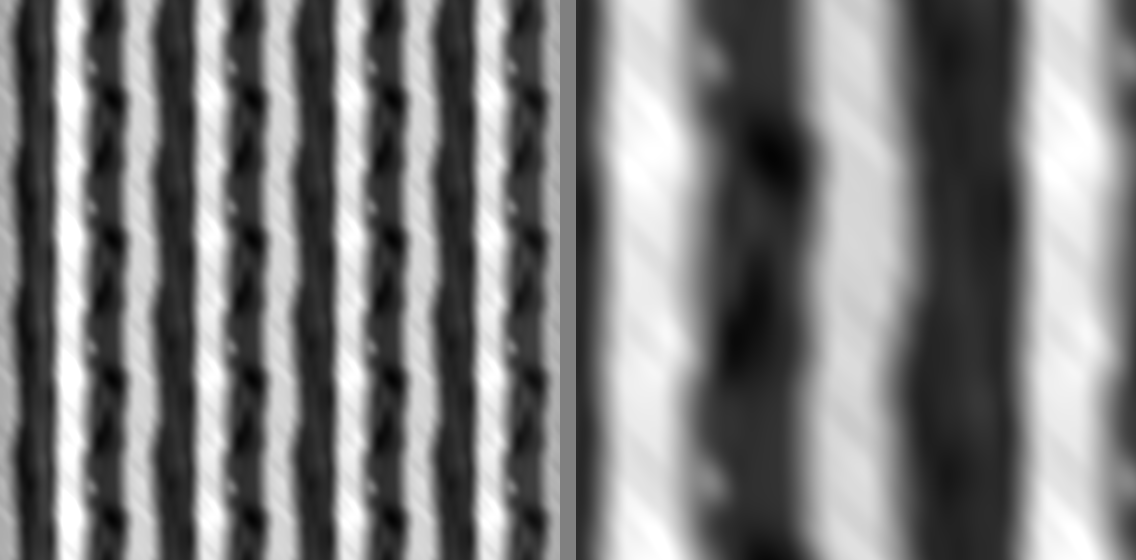
Left, the full canvas; right, a detail of the centre.
Write a Shadertoy shader that draws this pattern.

```glsl
// Soft vertical cords: bright and grey stripes alternate over dark channels.
// One 4 x 4 repeated cell is built from wobbling smoothstep bands, gaussian
// blobs and wrapping value noise; a slow column shading also wraps.

const float REPEATS = 4.0;
const float TAU = 6.2831853;

const float CHANNEL_LEVEL = 0.155;
const float GREY_LEVEL = 0.82;
const float BRIGHT_LEVEL = 0.935;

// Stripe edges and softness, in cell widths
const vec2 GREY_EDGES = vec2(-0.105, 0.108);
const vec2 BRIGHT_EDGES = vec2(0.400, 0.620);
const vec2 GREY_SOFT = vec2(0.068, 0.080);
const vec2 BRIGHT_SOFT = vec2(0.060, 0.085);

const float WOBBLE = 0.036;
const float GREY_SWAY = 0.020;
const float TWIST_DEPTH = 0.10;
const float STREAK_DEPTH = 0.17;
const float SEAM_DIMMING = 0.16;

float hash(ivec2 p) {
    uint n = uint(p.x) * 1597334673u ^ uint(p.y) * 3812015801u;
    n = (n ^ (n >> 15)) * 2246822519u;
    n = (n ^ (n >> 13)) * 3266489917u;
    return float((n ^ (n >> 16)) >> 8) / 16777216.0;
}

// Value noise in -0.5..0.5 that wraps after a whole period
float noise(vec2 p, vec2 period, int seed) {
    vec2 cell = floor(p);
    vec2 f = p - cell;
    f = f * f * f * (f * (f * 6.0 - 15.0) + 10.0);
    ivec2 a = ivec2(mod(cell, period));
    ivec2 b = ivec2(mod(cell + 1.0, period));
    ivec2 s = ivec2(seed * 57, seed * 113);
    float low = mix(hash(a + s), hash(ivec2(b.x, a.y) + s), f.x);
    float high = mix(hash(ivec2(a.x, b.y) + s), hash(b + s), f.x);
    return mix(low, high, f.y) - 0.5;
}

float band(float x, vec2 edges, vec2 soft) {
    return smoothstep(edges.x - soft.x, edges.x + soft.x, x)
         * (1.0 - smoothstep(edges.y - soft.y, edges.y + soft.y, x));
}

float bell(float d, float width) {
    d /= width;
    return exp(-d * d);
}

// Gaussian spot repeated in every cell; slant tilts it down to the right
float blob(vec2 p, vec2 center, vec2 size, float slant) {
    vec2 d = fract(p - center + 0.5) - 0.5;
    d.y += slant * d.x;
    return bell(d.x, size.x) * bell(d.y, size.y);
}

void mainImage(out vec4 fragColor, in vec2 fragCoord) {
    vec2 uv = fragCoord / iResolution.xy;
    vec2 p = uv * REPEATS;
    float x = fract(p.x);
    float greyX = fract(p.x + 0.5) - 0.5;

    // Uneven stripe outlines
    vec2 ragged = WOBBLE * vec2(noise(vec2(0.5, p.y * 7.0), vec2(1.0, 7.0), 1),
                                noise(vec2(0.5, p.y * 8.0), vec2(1.0, 8.0), 2));
    float sway = GREY_SWAY * cos(TAU * (p.y - 0.15));
    float grey = band(greyX, GREY_EDGES + ragged + vec2(0.2, 1.0) * sway, GREY_SOFT);
    float bright = band(x, BRIGHT_EDGES + ragged.yx * vec2(0.4, 1.0), BRIGHT_SOFT);

    // Diagonal twist on the cords, long streaks in the channels
    float twist = noise(vec2(p.x * 8.0, (p.y + p.x) * 14.0), vec2(8.0, 14.0), 3);
    float mottle = noise(p * vec2(7.0, 6.0), vec2(7.0, 6.0), 4);
    float streak = noise(p * vec2(13.0, 6.0), vec2(13.0, 6.0), 5);
    float cord = max(grey, bright);

    float shade = CHANNEL_LEVEL;
    shade += (GREY_LEVEL - CHANNEL_LEVEL) * grey;
    shade += (BRIGHT_LEVEL - CHANNEL_LEVEL) * bright;
    shade += cord * (TWIST_DEPTH * twist + 0.09 * mottle);
    shade += (1.0 - cord) * STREAK_DEPTH * (0.7 * streak + 0.5 * mottle);

    // Spur beside the bright cord, its highlights, and pits in the channels
    shade += 0.30 * blob(p, vec2(0.665, 0.515), vec2(0.045, 0.060), 0.4);
    shade += 0.07 * blob(p, vec2(0.520, 0.300), vec2(0.070, 0.100), 0.0);
    shade -= 0.16 * blob(p, vec2(0.800, 0.290), vec2(0.085, 0.095), 0.6);
    shade -= 0.11 * blob(p, vec2(0.750, 0.880), vec2(0.070, 0.130), 0.0);
    shade += 0.08 * blob(p, vec2(0.290, 0.830), vec2(0.045, 0.150), 0.0);
    shade -= 0.06 * blob(p, vec2(0.230, 0.540), vec2(0.080, 0.100), 0.0);

    // Column shading: dim outer cord, stronger first cord and channel
    float seamDistance = (fract(uv.x + 0.5) - 0.5) * REPEATS;
    shade -= SEAM_DIMMING * bell(seamDistance, 0.13) * grey;
    shade += 0.07 * bell(p.x - 0.50, 0.12) * bright;
    shade -= 0.06 * bell(p.x - 0.17, 0.06);
    shade += 0.07 * bell(p.x - 0.31, 0.05);
    shade += 0.05 * bell(p.x - 3.77, 0.09);

    fragColor = vec4(vec3(clamp(shade, 0.0, 1.0)), 1.0);
}
```
